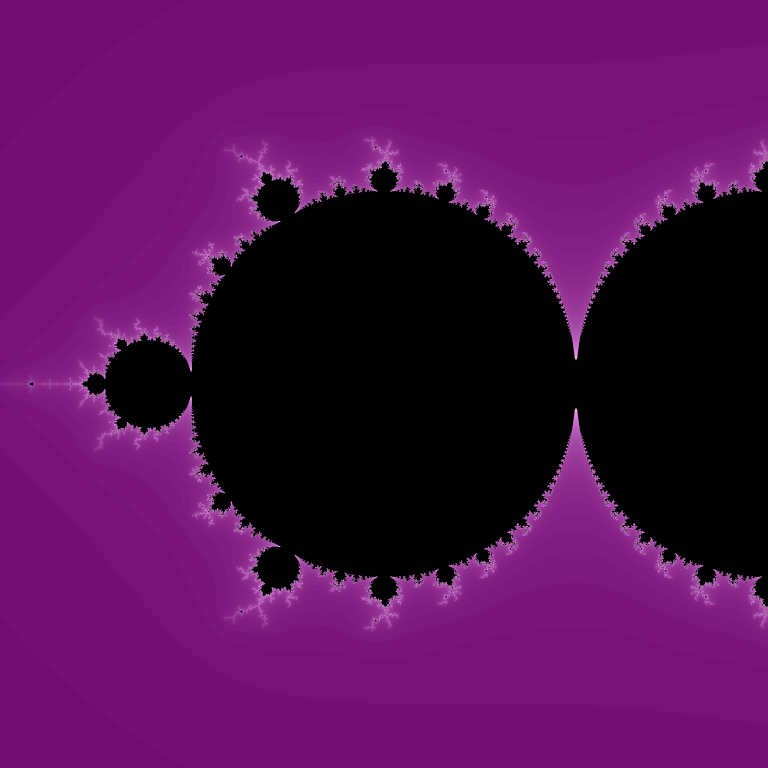
Reproduce this background procedurally as a WebGL 2 fragment shader.

```glsl
#version 300 es
precision highp float;
// Parameter plane of the logistic map z -> k z (1 - z), in banded purple escape-time colours.

#define MAX_STEPS 50
#define ESCAPE_RADIUS 10.0
#define VIEW_SIZE 4.0
#define VIEW_CENTRE vec2(0.0, 0.0)
#define SAMPLES 3
#define FAR_COLOUR vec3(0.41, 0.0, 0.41)
#define NEAR_COLOUR vec3(1.0, 0.69, 1.0)
#define INSIDE_COLOUR vec3(0.0)

uniform vec2 u_resolution;
out vec4 fragColor;

vec2 complexMul(vec2 a, vec2 b) {
    return vec2(a.x * b.x - a.y * b.y, a.x * b.y + a.y * b.x);
}

// Steps the critical point takes to escape, or MAX_STEPS if it stays bounded.
int escapeSteps(vec2 k) {
    vec2 z = vec2(0.5, 0.0);
    for (int i = 0; i < MAX_STEPS; i++) {
        if (dot(z, z) > ESCAPE_RADIUS * ESCAPE_RADIUS) return i;
        z = complexMul(k, complexMul(z, vec2(1.0, 0.0) - z));
    }
    return MAX_STEPS;
}

vec3 planeColour(vec2 k) {
    int steps = escapeSteps(k);
    if (steps == MAX_STEPS) return INSIDE_COLOUR;
    return mix(FAR_COLOUR, NEAR_COLOUR, float(steps) / float(MAX_STEPS));
}

void main() {
    float unit = min(u_resolution.x, u_resolution.y);
    vec3 sum = vec3(0.0);

    // Average a grid of samples inside each pixel to smooth the edges.
    for (int y = 0; y < SAMPLES; y++) {
        for (int x = 0; x < SAMPLES; x++) {
            vec2 offset = (vec2(x, y) + 0.5) / float(SAMPLES) - 0.5;
            vec2 point = (gl_FragCoord.xy + offset - 0.5 * u_resolution) / unit;
            sum += planeColour(VIEW_CENTRE + VIEW_SIZE * point);
        }
    }
    fragColor = vec4(sum / float(SAMPLES * SAMPLES), 1.0);
}
```
